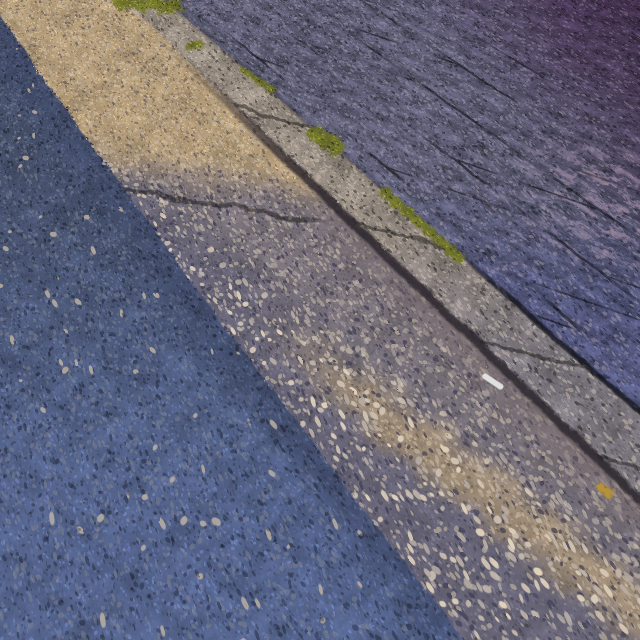
Give the GLSL for this texture, as a WebGL 1 fragment shader.

```glsl
precision highp float;
uniform vec2 u_resolution;

vec2 hash2(vec2 p) {
  return fract(sin(vec2(dot(p, vec2(127.1, 311.7)), dot(p, vec2(269.5, 183.3)))) * 43758.55);
}

// Layered sines, roughly -1 to 1
float waves(vec2 p) {
  float sum = 0.0, amp = 0.55;
  for (int i = 0; i < 5; i++) {
    sum += amp * sin(p.x + 0.8 * sin(p.y)) * cos(p.y);
    p = mat2(1.5, 1.2, -1.2, 1.5) * p + 2.3;
    amp *= 0.65;
  }
  return sum;
}

// Scattered angular grains: x is coverage, y is a random tone
vec2 chips(vec2 p, float fill) {
  vec2 cell = floor(p), best = vec2(0.0);
  for (int j = -1; j <= 1; j++) {
    for (int i = -1; i <= 1; i++) {
      vec2 id = cell + vec2(float(i), float(j));
      vec2 r = hash2(id), s = hash2(id + 71.3);
      vec2 d = p - id - r;
      float a = 0.7 + 2.2 * (s.x - 0.5);
      d = mat2(cos(a), -sin(a), sin(a), cos(a)) * d;
      float size = 0.22 + 0.3 * s.y;
      float dist = length(d * vec2(0.75, 1.4)) + 0.2 * abs(d.x + d.y);
      float cover = smoothstep(size + 0.1, size - 0.12, dist) * step(r.y, fill);
      if (cover > best.x) best = vec2(cover, fract(r.x * 7.0 + s.y));
    }
  }
  return best;
}

float segment(vec2 p, vec2 a, vec2 b) {
  vec2 d = b - a;
  return length(p - a - d * clamp(dot(p - a, d) / dot(d, d), 0.0, 1.0));
}

float stroke(float d, float width) {
  return smoothstep(width, width * 0.35, abs(d));
}

// Ragged tuft of plants along a segment
float tuft(vec2 p, vec2 a, vec2 b, float radius) {
  float rag = waves(p * 190.0) * 0.7 + waves(p * 70.0) * 0.5;
  return smoothstep(0.004, -0.003, segment(p, a, b) - radius * (1.0 + rag));
}

void main() {
  vec2 p = gl_FragCoord.xy / u_resolution;
  p.y = 1.0 - p.y;
  float t = p.y, aa = 1.0 / u_resolution.y + 0.001;
  vec2 g = p / (0.62 + 0.45 * t);
  float broad = waves(p * 9.0), mid = waves(p * 38.0);
  float wobble = 0.0025 * mid + 0.003 * broad;

  // Signed horizontal offsets from the three long edges
  float road = p.x + 0.018 - 0.70 * t - 0.045 * t * t + wobble;
  float kerb = p.x - 0.195 - 1.037 * t + wobble;
  float walk = p.x - 0.257 - 1.152 * t + wobble;

  // Grains from dust to pebbles
  vec2 grit = chips(g * 175.0 + 7.0, 0.95);
  vec2 small = chips(g * 112.0 + 0.02 * mid, 0.7);
  vec2 large = chips(g * 78.0 + 19.0, 0.6);
  float fine = 1.9 * grit.x * (grit.y - 0.5) + 0.3 * waves(p * 83.0);
  float pale = small.x * step(0.55, small.y), dark = small.x * step(small.y, 0.27);

  // Blue-grey asphalt, darker beside the gutter
  vec3 asphalt = mix(vec3(0.27, 0.31, 0.41), vec3(0.33, 0.39, 0.55), smoothstep(0.1, 0.9, t));
  float rim = smoothstep(-0.10, -0.02, road + 0.02 * broad);
  asphalt = mix(asphalt, vec3(0.25, 0.29, 0.41), 0.7 * rim);
  asphalt *= 1.0 + 0.28 * fine + 0.09 * mid + 0.04 * broad;
  asphalt = mix(asphalt, vec3(0.50, 0.51, 0.56), pale * (0.5 - 0.3 * rim));
  asphalt = mix(asphalt, vec3(0.76, 0.71, 0.64), large.x * 0.8 * step(0.93, large.y));
  asphalt *= 1.0 - 0.3 * dark;

  // Exposed aggregate gutter, with sandy drifts
  float sandTop = smoothstep(0.25, 0.18, t - 0.2 * p.x + 0.022 * broad);
  float bandLine = t - 0.53 - 0.76 * (p.x - 0.443);
  float sandBand = smoothstep(0.085, 0.005, abs(bandLine + 0.022 * mid)) * smoothstep(0.37, 0.6, p.x);
  float sand = max(sandTop, 0.75 * sandBand);
  float stony = smoothstep(-0.13, -0.01, bandLine);
  vec3 gutter = mix(vec3(0.47, 0.44, 0.47), vec3(0.40, 0.39, 0.46), stony);
  gutter = mix(gutter, vec3(0.69, 0.60, 0.47), sand);
  gutter *= 1.0 + 0.26 * fine + 0.08 * mid;
  vec3 stone = mix(vec3(0.54, 0.52, 0.55), vec3(0.92, 0.86, 0.76), large.y);
  gutter = mix(gutter, vec3(0.78, 0.73, 0.65), pale * 0.6);
  gutter = mix(gutter, vec3(0.25, 0.24, 0.33), dark * (0.7 - 0.25 * sandTop));
  gutter = mix(gutter, stone, large.x * mix(0.35, 0.9, stony) * step(0.4, large.y));
  gutter = mix(gutter, vec3(0.46, 0.41, 0.41), 0.5 * smoothstep(-0.09, -0.01, kerb) * (1.0 - sandTop));
  float split = t - 0.295 - 0.17 * (p.x - 0.19) + 0.007 * mid;
  gutter *= 1.0 - 0.4 * stroke(split, 0.006) * smoothstep(0.53, 0.45, p.x);

  // Pale kerb stones
  vec3 curb = mix(vec3(0.58, 0.54, 0.50), vec3(0.48, 0.46, 0.49), smoothstep(0.3, 0.6, t));
  curb *= 1.0 + 0.25 * fine + 0.16 * mid;
  curb = mix(curb, vec3(0.77, 0.72, 0.66), pale * 0.55);
  curb *= 1.0 - 0.35 * dark;
  float joint = fract((t - 0.25 * p.x + 0.006 * mid) / 0.135 - 0.06) - 0.5;
  curb *= 1.0 - 0.4 * stroke(joint, 0.03);

  // Slate paving fading to violet at the far corner
  float violet = smoothstep(0.55, 1.05, p.x - 0.8 * t + 0.06 * broad);
  vec3 paving = mix(vec3(0.37, 0.37, 0.46), vec3(0.25, 0.18, 0.29), violet);
  paving = mix(paving, vec3(0.31, 0.33, 0.50), 0.7 * smoothstep(0.25, 0.5, t));
  float streak = waves(mat2(0.9, -0.42, 0.42, 0.9) * g * vec2(45.0, 130.0) + mid);
  paving *= 1.0 + 0.25 * streak + 0.26 * fine + 0.08 * broad;
  paving = mix(paving, vec3(0.62, 0.58, 0.64), pale * (0.5 - 0.2 * violet));
  paving *= 1.0 - 0.3 * dark;
  float glint = smoothstep(0.74, 0.96, p.x) * smoothstep(0.13, 0.03, abs(t - 0.31 - 0.3 * (p.x - 0.9)));
  paving = mix(paving, vec3(0.66, 0.56, 0.63), 0.6 * glint * smoothstep(-0.1, 0.6, streak));
  float across = (walk / (1.0 + 1.2 * t) - 0.036) / 0.09;
  float along = (t - 0.35 * p.x) / 0.1 + 0.5 * mod(floor(across), 2.0);
  float gap = min(abs(fract(across + 0.5) - 0.5) * 0.09, abs(fract(along) - 0.5) * 0.1 + 0.001);
  float worn = smoothstep(-0.3, 0.5, waves(p * 14.0 + 4.0));
  paving *= 1.0 - 0.5 * stroke(gap, 0.0035) * worn * (1.0 - 0.6 * violet);

  // Layers from road to footpath
  vec3 col = mix(asphalt, gutter, smoothstep(-aa, aa, road + 0.004 * fine));
  col = mix(col, curb, smoothstep(-aa, aa, kerb));
  col = mix(col, paving, smoothstep(-aa, aa, walk));
  float crack = stroke(kerb + 0.004 + 0.003 * fine, 0.015) * smoothstep(0.02, 0.3, t);
  col = mix(col, vec3(0.15, 0.13, 0.16), 0.8 * crack);
  col *= 1.0 - 0.6 * stroke(walk - 0.003, 0.01) * (0.25 + 0.75 * smoothstep(0.38, 0.48, t));

  // Moss and grass
  float moss = tuft(p, vec2(0.19, 0.0), vec2(0.27, 0.01), 0.011);
  moss = max(moss, tuft(p, vec2(0.295, 0.072), vec2(0.313, 0.07), 0.005));
  moss = max(moss, tuft(p, vec2(0.38, 0.11), vec2(0.425, 0.14), 0.004));
  moss = max(moss, tuft(p, vec2(0.49, 0.207), vec2(0.525, 0.23), 0.011));
  moss = max(moss, tuft(p, vec2(0.60, 0.30), vec2(0.72, 0.402), 0.007));
  col = mix(col, vec3(0.43, 0.45, 0.13) * (1.0 + 0.45 * fine), moss * 0.85);

  // Pale litter and a yellow leaf
  float litter = segment(p, vec2(0.758, 0.588), vec2(0.782, 0.604));
  col = mix(col, vec3(0.88), smoothstep(0.006, 0.003, litter));
  col = mix(col, vec3(0.72, 0.57, 0.2), tuft(p, vec2(0.94, 0.763), vec2(0.95, 0.77), 0.006));

  gl_FragColor = vec4(clamp(col, 0.0, 1.0), 1.0);
}
```
